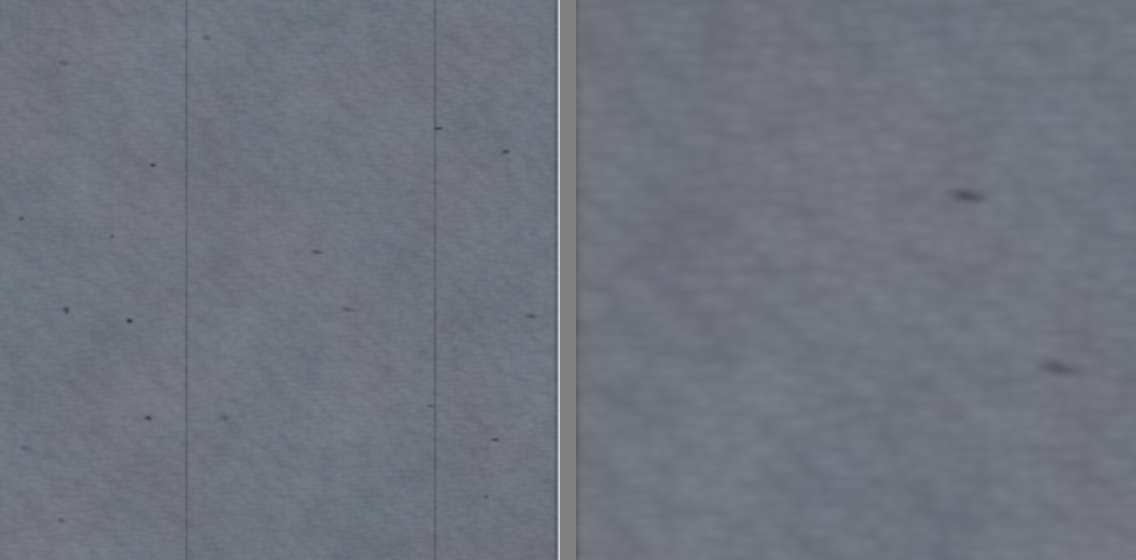
Left, the full canvas; right, a detail of the centre.
Give the GLSL for this texture, as a Shadertoy shader.

```glsl
#define BASE_COLOR vec3(0.432, 0.450, 0.492)
#define EDGE_COLOR vec3(0.86, 0.88, 0.90)
#define WEAVE_CONTRAST 0.042
#define DIAGONAL_CONTRAST 0.030
#define CLOUD_CONTRAST 0.018
#define TINT_CONTRAST 0.012
#define SEAM_PERIOD 0.444
#define SEAM_OFFSET 0.333
#define SEAM_DEPTH 0.075
#define SPECK_GRID 6.0
#define SPECK_SHARE 0.36
#define EDGE_X 0.9955

vec2 hash2(vec2 p) {
    vec3 q = fract(p.xyx * vec3(0.1031, 0.1030, 0.0973));
    q += dot(q, q.yzx + 33.33);
    return fract((q.xx + q.yz) * q.zy);
}

// Cellular noise, centred near zero: bright at cell points
float cellular(vec2 p) {
    vec2 cell = floor(p), local = fract(p);
    float nearest = 4.0;
    for (int y = -1; y <= 1; y++)
    for (int x = -1; x <= 1; x++) {
        vec2 o = vec2(x, y);
        vec2 d = o + hash2(cell + o + 40.0) - local;
        nearest = min(nearest, dot(d, d));
    }
    return 0.45 - sqrt(nearest);
}

// Layered sines for broad, soft variation
float clouds(vec2 p) {
    float sum = 0.0, gain = 0.5;
    for (int i = 0; i < 4; i++) {
        sum += gain * sin(p.x + 1.7 * sin(p.y * 0.8)) * sin(p.y + 1.3 * sin(p.x * 0.7));
        p = mat2(0.8, 0.6, -0.6, 0.8) * p * 1.8 + 2.3;
        gain *= 0.65;
    }
    return sum;
}

// Sparse dark flecks, wider than tall, some with a small companion
float specks(vec2 uv) {
    vec2 cell = floor(uv * SPECK_GRID);
    float dark = 0.0;
    vec2 pick = hash2(cell + 7.0);
    vec2 center = (cell + 0.2 + 0.6 * hash2(cell + 91.0)) / SPECK_GRID;
    for (int i = 0; i < 2; i++) {
        vec2 shape = hash2(cell + 23.0 + 17.0 * float(i));
        vec2 radius = vec2(mix(0.005, 0.013, shape.x), mix(0.0035, 0.0065, shape.y));
        vec2 d = (uv - center) / radius;
        dark += exp(-2.0 * dot(d, d)) * (i == 0 ? 1.0 : 0.6);
        center += vec2(0.012, -0.009) * (shape - 0.3);
    }
    return dark * step(pick.x, SPECK_SHARE) * mix(0.05, 0.17, pick.y);
}

void mainImage(out vec4 fragColor, in vec2 fragCoord) {
    vec2 uv = fragCoord / iResolution.xy;
    float pixel = 1.0 / iResolution.x;

    // Fine horizontal threads over a soft grain
    float weave = cellular(uv * vec2(36.0, 150.0)) * 0.6
                + cellular(uv * vec2(85.0, 105.0) + 13.0) * 0.6;

    // Faint ridges falling to the right
    vec2 slant = vec2(dot(uv, vec2(0.8, -0.6)), dot(uv, vec2(0.6, 0.8)));
    float ridges = cellular(slant * vec2(20.0, 52.0) + 5.0);

    float shade = WEAVE_CONTRAST * weave + DIAGONAL_CONTRAST * ridges
                + CLOUD_CONTRAST * clouds(uv * 11.0);

    // Thin vertical seams of uneven depth
    float seamDist = abs(fract((uv.x - SEAM_OFFSET) / SEAM_PERIOD + 0.5) - 0.5) * SEAM_PERIOD;
    float seam = exp(-pow(seamDist / 0.0028, 2.0));
    shade -= SEAM_DEPTH * seam * (0.85 + 0.5 * cellular(vec2(3.0, uv.y * 45.0)));
    shade -= specks(uv);

    // Patches of warmer and cooler tone
    float tint = TINT_CONTRAST * clouds(uv * 8.0 + 4.0);
    vec3 color = BASE_COLOR + shade + tint * vec3(1.0, -0.4, 0.0);

    // Dark margin and pale strip at the right side
    color -= 0.07 * exp(-pow((uv.x - EDGE_X + 0.003) / 0.0035, 2.0));
    float strip = smoothstep(EDGE_X - pixel, EDGE_X + 0.003 + pixel, uv.x);
    fragColor = vec4(mix(color, EDGE_COLOR, strip), 1.0);
}
```
